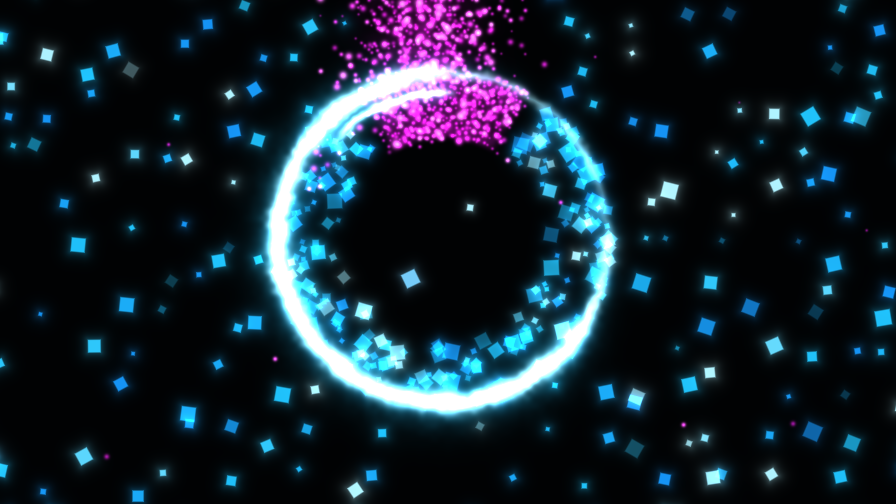
A Shadertoy shader for this background:

```glsl
// Glowing cyan ring among scattered blue squares, with a magenta spark plume from above.

const float PI = 3.14159;
const vec2 RING_CENTER = vec2(-0.009, 0.028);
const float RING_RADIUS = 0.327;
const vec3 BACKDROP = vec3(0.002, 0.006, 0.01);
const vec3 BLUE = vec3(0.08, 0.56, 0.93);
const vec3 CYAN = vec3(0.12, 0.74, 0.95);
const vec3 PALE = vec3(0.68, 0.93, 0.98);
const vec3 MAGENTA = vec3(0.86, 0.10, 0.84);

vec3 hash3(vec2 p) {
    vec3 q = fract(p.xyx * vec3(0.1031, 0.1030, 0.0973));
    q += dot(q, q.yxz + 33.33);
    return fract((q.xxy + q.yzz) * q.zyx);
}

float noise(vec2 p) {
    vec2 i = floor(p), f = fract(p);
    f = f * f * (3.0 - 2.0 * f);
    float low = mix(hash3(i).x, hash3(i + vec2(1, 0)).x, f.x);
    float high = mix(hash3(i + vec2(0, 1)).x, hash3(i + vec2(1, 1)).x, f.x);
    return mix(low, high, f.y);
}

// Rotated square with a soft halo.
float glowSquare(vec2 p, float halfSize, float turn, float halo, float pixel) {
    float c = cos(turn), s = sin(turn);
    vec2 d = abs(mat2(c, -s, s, c) * p) - halfSize;
    float dist = length(max(d, 0.0)) + min(max(d.x, d.y), 0.0);
    float fill = 1.0 - smoothstep(-pixel, pixel, dist);
    return 0.7 * fill + 0.32 * exp(-max(dist, 0.0) / halo);
}

vec3 squareColor(float pick) {
    return mix(mix(BLUE, CYAN, smoothstep(0.1, 0.6, pick)), PALE, smoothstep(0.65, 0.9, pick));
}

// Loose squares outside the ring, one candidate per cell.
vec3 outerSquares(vec2 p, float cell, float seed, float fillRate, float pixel) {
    vec3 sum = vec3(0.0);
    vec2 base = floor(p / cell);
    for (int k = 0; k < 9; k++) {
        vec2 id = base + vec2(k % 3 - 1, k / 3 - 1);
        vec3 place = hash3(id + seed), look = hash3(id + seed + 57.0);
        vec2 center = (id + 0.1 + 0.8 * place.xy) * cell;
        bool inRing = length(center - RING_CENTER) < 0.365;
        bool inPlume = abs(center.x) < 0.2 && center.y > 0.33;
        if (place.z > fillRate || inRing || inPlume) continue;
        float size = mix(0.003, 0.0155, look.x);
        float light = mix(0.3, 1.0, smoothstep(0.0, 0.3, look.z));
        sum += light * squareColor(look.y) * glowSquare(p - center, size, look.z * 1.2 - 0.6, 0.0095, pixel);
    }
    return sum;
}

// Crowded squares along the inner side of the ring, sparse at the top.
vec3 innerSquares(vec2 q, float pixel) {
    vec3 sum = vec3(0.0);
    if (abs(length(q) - 0.27) > 0.13) return sum;
    for (int i = 0; i < 280; i++) {
        vec3 place = hash3(vec2(i, 11)), look = hash3(vec2(i, 83));
        float angle = 2.25 + 4.95 * place.x;
        float radius = 0.335 - 0.125 * pow(place.y, 1.5);
        vec2 center = radius * vec2(cos(angle), sin(angle));
        float size = mix(0.004, 0.0155, look.x * look.x);
        sum += (0.45 + 0.5 * look.z) * squareColor(look.y * 0.92)
             * glowSquare(q - center, size, place.z * 1.4, 0.008, pixel);
    }
    return sum;
}

// Glowing arc: white core inside a cyan halo.
vec3 glowArc(float dist, float width, float strength) {
    float d = abs(dist);
    float core = exp(-pow(d / width, 2.0));
    return strength * (vec3(0.95, 1.0, 1.0) * core * 1.3 + CYAN * 1.05 * exp(-d / (width * 1.35)));
}

// Chance of a spark: falling column, fan inside the ring, and a thin left trail.
float sparkDensity(vec2 p) {
    vec2 q = p - RING_CENTER;
    float r = length(q), a = atan(q.y, q.x);
    float column = exp(-pow((p.x + 0.045) / 0.115, 2.0)) * smoothstep(0.3, 0.36, p.y);
    float band = smoothstep(0.185, 0.205, r) * (1.0 - smoothstep(0.31, 0.36, r));
    float fan = band * (1.0 - smoothstep(0.46, 0.6, abs(a - PI * 0.5)));
    float trail = step(abs(r - 0.3), 0.035) * step(abs(a - 2.3), 0.5);
    return max(max(0.9 * column, 0.95 * fan), 0.16 * trail);
}

vec3 sparks(vec2 p, float cell, float seed) {
    vec3 sum = vec3(0.0);
    vec2 base = floor(p / cell);
    for (int k = 0; k < 9; k++) {
        vec2 id = base + vec2(k % 3 - 1, k / 3 - 1);
        vec3 h = hash3(id + seed);
        vec2 center = (id + h.xy) * cell;
        if (h.z > sparkDensity(center)) continue;
        float light = hash3(id + seed + 31.0).x;
        float d = length(p - center) / (cell * mix(0.22, 0.42, light));
        sum += mix(MAGENTA, vec3(1.0, 0.72, 1.0), 0.6 * pow(light, 4.0)) * exp(-d * d) * (0.4 + light);
    }
    return sum;
}

void mainImage(out vec4 fragColor, in vec2 fragCoord) {
    vec2 p = (fragCoord - 0.5 * iResolution.xy) / iResolution.y;
    float pixel = 1.0 / iResolution.y;
    vec2 q = p - RING_CENTER;
    float r = length(q), a = atan(q.y, q.x);
    vec3 color = BACKDROP + innerSquares(q, pixel);
    color += outerSquares(p, 0.083, 200.0, 0.62, pixel) + outerSquares(p, 0.12, 410.0, 0.22, pixel);

    // Main ring is brightest at lower left; a thinner streak crosses its top.
    float weight = smoothstep(-1.0, 0.0, cos(a - 3.75));
    float wobble = 0.009 * (noise(p * 28.0) - 0.5) + 0.006 * (noise(p * 75.0) - 0.5);
    float clumps = mix(0.3 + 1.2 * noise(p * 22.0), 1.0, weight);
    color += clumps * glowArc(r - RING_RADIUS + wobble, mix(0.009, 0.0165, weight), mix(0.3, 1.1, weight));
    float streak = 1.0 - smoothstep(0.3, 0.5, abs(a - 1.95));
    color += glowArc(r - 0.29 + wobble, 0.008, 0.8 * streak);

    // Lone squares in the dark middle, then the sparks with their haze.
    color += vec3(0.45, 0.78, 0.95) * glowSquare(p - vec2(-0.074, -0.053), 0.0145, 0.45, 0.008, pixel);
    color += PALE * glowSquare(p - vec2(0.044, 0.088), 0.006, -0.15, 0.006, pixel);
    float density = sparkDensity(p);
    color += MAGENTA * 0.42 * density * density * (0.4 + noise(p * 45.0));
    color += sparks(p, 0.011, 70.0) + sparks(p, 0.017, 150.0);
    fragColor = vec4(min(color, 1.0), 1.0);
}
```
